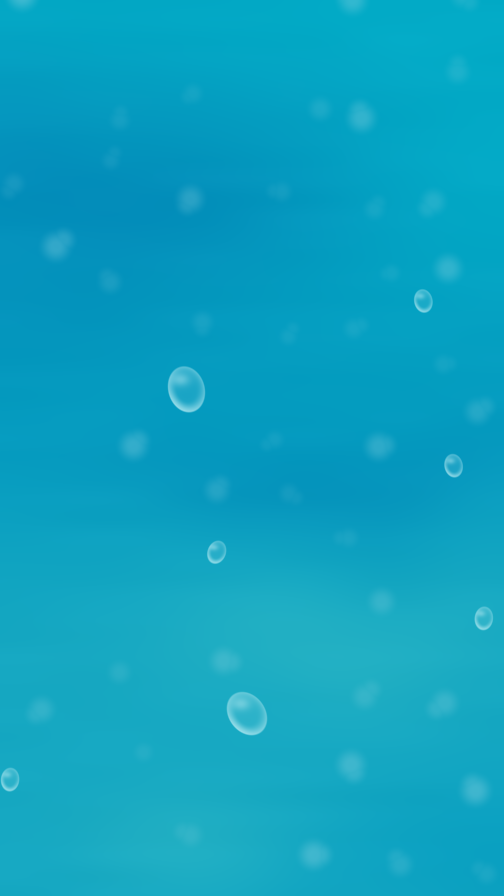
A WebGL 1 fragment shader for this background:

```glsl
precision highp float;

uniform vec2 u_resolution;

#define MID_WATER vec3(0.02, 0.615, 0.753)
#define DEEP_WATER vec3(0.01, 0.55, 0.728)
#define SUNLIT_WATER vec3(0.01, 0.668, 0.778)
#define TEAL_WATER vec3(0.135, 0.69, 0.765)
#define SPOT_COLOR vec3(0.56, 0.83, 0.89)
#define RIM_COLOR vec3(0.72, 0.92, 0.95)
#define SPOT_COLUMNS 6.0
#define SPOT_SHARE 0.62
#define SPOT_OPACITY 0.42
#define BUBBLE_COUNT 7
#define BUBBLE_RADIUS 0.023
#define STREAK_CONTRAST 0.012

float hash(vec2 p) {
  vec3 q = fract(p.xyx * 0.1031);
  q += dot(q, q.yzx + 33.33);
  return fract((q.x + q.y) * q.z);
}

vec2 hash2(vec2 p) {
  return vec2(hash(p + 17.3), hash(p + 61.7));
}

float noise(vec2 p) {
  vec2 cell = floor(p);
  vec2 f = fract(p);
  f = f * f * (3.0 - 2.0 * f);
  float low = mix(hash(cell), hash(cell + vec2(1.0, 0.0)), f.x);
  float high = mix(hash(cell + vec2(0.0, 1.0)), hash(cell + 1.0), f.x);
  return mix(low, high, f.y);
}

mat2 rotation(float angle) {
  float c = cos(angle);
  float s = sin(angle);
  return mat2(c, s, -s, c);
}

float glow(vec2 p, vec2 center, vec2 size) {
  vec2 d = (p - center) / size;
  return exp(-dot(d, d));
}

// Broad drifting patches of light and depth, in 0..1 canvas space
vec3 water(vec2 uv) {
  vec2 w = uv + 0.05 * (vec2(noise(uv * 4.0), noise(uv * 4.0 + 9.0)) - 0.5);
  float sunlit = smoothstep(0.87, 1.0, w.y) * 0.8 + glow(w, vec2(1.0, 0.83), vec2(0.4, 0.17));
  float deep = 0.9 * glow(w, vec2(0.2, 0.79), vec2(0.45, 0.08))
             + 0.55 * glow(w, vec2(0.0, 0.66), vec2(0.4, 0.1))
             + 0.6 * glow(w, vec2(0.65, 0.46), vec2(0.45, 0.06));
  float teal = 0.55 * (1.0 - smoothstep(0.26, 0.52, w.y))
             + 0.45 * glow(w, vec2(0.65, 0.29), vec2(0.35, 0.08))
             + 0.4 * glow(w, vec2(0.38, 0.07), vec2(0.22, 0.06))
             - 0.4 * glow(w, vec2(1.0, 0.03), vec2(0.4, 0.1));
  vec3 color = mix(MID_WATER, SUNLIT_WATER, min(sunlit, 1.0));
  color = mix(color, DEEP_WATER, min(deep, 1.0));
  color = mix(color, TEAL_WATER, clamp(teal, 0.0, 1.0));
  return color + STREAK_CONTRAST * (noise(uv * vec2(5.0, 45.0)) - 0.5);
}

// Out-of-focus spots on a jittered grid, some with a second lobe
float blurredSpots(vec2 p) {
  vec2 g = p * SPOT_COLUMNS;
  float cover = 0.0;
  for (int j = -1; j <= 1; j++) {
    for (int i = -1; i <= 1; i++) {
      vec2 cell = floor(g) + vec2(float(i), float(j));
      float kind = hash(cell + 5.0);
      vec2 d = g - cell - 0.15 - 0.7 * hash2(cell);
      float radius = mix(0.14, 0.25, kind);
      vec2 lobe = (hash2(cell + 31.0) - 0.5) * 0.2;
      float spot = 1.0 - smoothstep(0.15, 1.0, length(d) / radius);
      float second = 1.0 - smoothstep(0.15, 1.0, length(d - lobe) / (0.8 * radius));
      float present = step(hash(cell + 83.0), SPOT_SHARE);
      cover += present * mix(0.25, 1.0, kind * kind) * max(spot, 0.8 * second);
    }
  }
  return min(cover, 1.0) * SPOT_OPACITY;
}

// Opacity of one sharp oval bubble: thin body, bright rim, two reflections
float bubble(vec2 d, float radius, float tilt) {
  vec2 q = rotation(tilt) * d / radius;
  q.x /= 0.78;
  float r = length(q);
  float edge = 1.2 / (radius * u_resolution.x);
  float disc = 1.0 - smoothstep(1.0 - edge, 1.0 + edge, r);
  float rim = pow(min(r, 1.0), 5.0);
  vec2 n = d / radius;
  float side = 0.5 + 0.5 * dot(normalize(n + 0.0001), vec2(-0.4, -0.92));
  float shine = glow(n, vec2(-0.25, 0.42), vec2(0.4, 0.28));
  float crescent = smoothstep(0.5, 0.9, r) * side * side;
  return disc * clamp(0.12 + 0.4 * rim + 0.4 * shine + 0.35 * crescent, 0.0, 0.9);
}

void main() {
  vec2 uv = gl_FragCoord.xy / u_resolution;
  vec2 p = gl_FragCoord.xy / u_resolution.x;
  float height = u_resolution.y / u_resolution.x;

  vec3 color = mix(water(uv), SPOT_COLOR, blurredSpots(p));

  // Sharp bubbles rise through the lower two thirds, two of them large
  for (int i = 0; i < BUBBLE_COUNT; i++) {
    float k = float(i);
    vec2 jitter = hash2(vec2(k, 3.0)) - 0.5;
    vec2 center = vec2(fract(0.02 + 0.47 * k), (0.12 + 0.09 * k + 0.03 * jitter.y) * height);
    float radius = BUBBLE_RADIUS * (1.0 + max(0.0, cos(1.5708 * (k - 1.0))));
    float tilt = mix(-0.8, 0.8, hash(vec2(k, 11.0)));
    color = mix(color, RIM_COLOR, bubble(p - center, radius, tilt));
  }

  gl_FragColor = vec4(color, 1.0);
}
```
